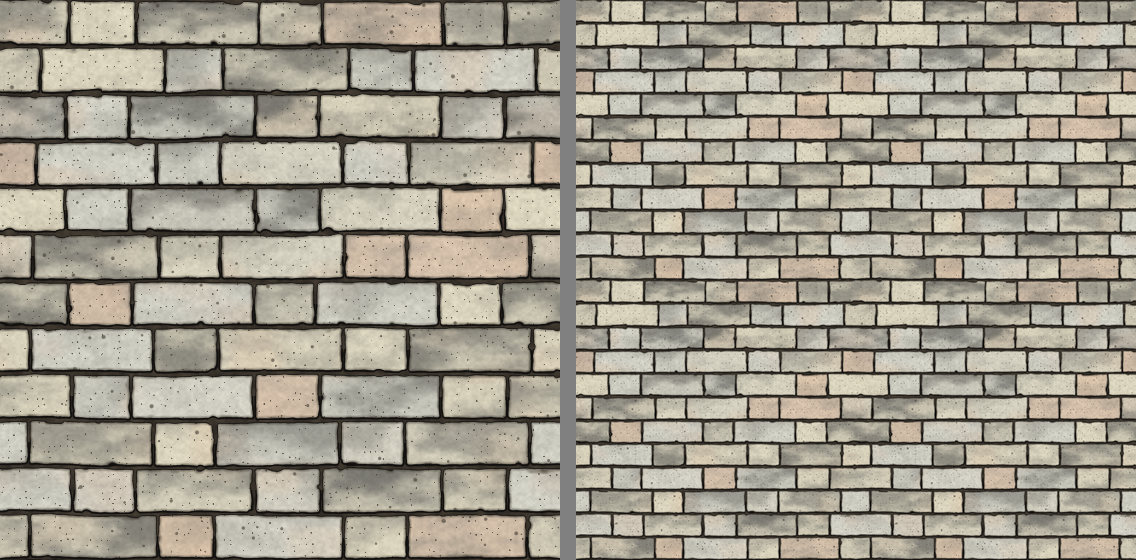
Left: one tile. Right: repeated 2 by 2.
This texture is drawn by a Shadertoy shader. Its source:

```glsl
// Weathered pale brick wall: twelve courses of alternating long and short bricks,
// three pairs per course. Each brick is a rounded box with a noise-worn edge,
// tinted by its own hash, then stained, grained and pitted with wrapping noise.

const float COURSES = 12.0;
const float PAIRS = 3.0;
const float SHORT_SHARE = 0.337;                  // short brick's part of a pair
const vec2 JOINT_HALF = vec2(0.0026, 0.0039);     // half widths of the joints

const vec3 CREAM = vec3(0.86, 0.835, 0.745);
const vec3 PALE = vec3(0.82, 0.815, 0.77);
const vec3 PINK = vec3(0.85, 0.745, 0.645);
const vec3 SOOT = vec3(0.45, 0.445, 0.42);
const vec3 GRIME = vec3(0.25, 0.225, 0.185);
const vec3 MORTAR = vec3(0.30, 0.265, 0.22);
const vec3 SHADOW = vec3(0.065, 0.06, 0.055);

float hash(vec2 p) {
    return fract(sin(dot(p, vec2(127.1, 311.7))) * 43758.5453);
}

// Value noise that wraps after one canvas when freq is whole.
float noise(vec2 uv, vec2 freq) {
    vec2 p = uv * freq;
    vec2 i = floor(p), f = fract(p);
    f = f * f * (3.0 - 2.0 * f);
    vec2 a = mod(i, freq), b = mod(i + 1.0, freq);
    return mix(mix(hash(a), hash(vec2(b.x, a.y)), f.x),
               mix(hash(vec2(a.x, b.y)), hash(b), f.x), f.y);
}

float fbm(vec2 uv, vec2 freq) {
    float sum = 0.0, gain = 0.5;
    for (int i = 0; i < 5; i++) {
        sum += gain * noise(uv, freq);
        freq *= 2.0;
        gain *= 0.5;
    }
    return sum / 0.96875;
}

// Position of the k-th upright joint in a course, in pairs.
float jointAt(float k, float course) {
    float jitter = hash(vec2(mod(k, 2.0 * PAIRS) + 3.0, course + 41.0)) - 0.5;
    return floor(k * 0.5) + SHORT_SHARE * mod(k, 2.0) + 0.035 * jitter;
}

float roundBox(vec2 p, vec2 halfSize, float radius) {
    vec2 q = abs(p) - halfSize + radius;
    return length(max(q, 0.0)) + min(max(q.x, q.y), 0.0) - radius;
}

// Scattered small holes, one candidate per grid cell.
float pits(vec2 uv, float cells, float share) {
    vec2 p = uv * cells, id = mod(floor(p), cells);
    float seed = hash(id + 7.3);
    vec2 centre = 0.25 + 0.5 * vec2(hash(id + 19.1), hash(id + 53.7));
    float radius = mix(0.07, 0.22, hash(id + 31.9));
    float hole = 1.0 - smoothstep(radius * 0.4, radius, length(fract(p) - centre));
    return hole * step(seed, share);
}

vec3 brickColor(vec2 uv, vec2 id, float d, float height) {
    float tone = hash(id + 11.0), soot = hash(id + 23.0);
    vec2 shift = vec2(hash(id + 2.0), hash(id + 5.0));

    vec3 color = mix(PALE, CREAM, smoothstep(0.2, 0.8, tone));
    float blush = noise(uv + shift, vec2(10.0, 14.0));
    color = mix(color, PINK, 0.35 * smoothstep(0.55, 0.9, blush));
    color = mix(color, PINK, 0.75 * step(0.91, hash(id + 37.0)));

    // Cloudy soot, heavier toward the upper edge
    float cloud = fbm(uv + shift, vec2(9.0, 18.0)) + 0.07 * height;
    float stain = smoothstep(0.38, 0.78, cloud) * mix(0.2, 1.0, soot);
    color = mix(color, SOOT, 0.75 * stain + 0.22 * soot * soot);

    // Fine grain, pits and a dirty rim
    float grain = noise(uv, vec2(256.0)) + noise(uv, vec2(128.0)) - 1.0;
    color *= 1.0 + 0.07 * grain;
    float holes = max(pits(uv, 96.0, 0.3), 0.8 * pits(uv + shift, 41.0, 0.08));
    color = mix(color, GRIME, 0.75 * holes);
    float rim = smoothstep(-0.0055, 0.0, d) * mix(0.25, 1.0, noise(uv, vec2(72.0)));
    return mix(color, GRIME, 0.7 * rim);
}

void mainImage(out vec4 fragColor, in vec2 fragCoord) {
    vec2 uv = fragCoord / iResolution.xy;

    // Slightly uneven courses
    vec2 p = uv;
    p.x += 0.003 * (noise(uv, vec2(20.0, 36.0)) - 0.5);
    p.y += 0.006 * (noise(uv + 0.37, vec2(9.0, 12.0)) - 0.5);

    // Find the course and the brick within it
    float level = floor(p.y * COURSES), course = mod(level, COURSES);
    float start = mix(0.85, 0.38, mod(course, 2.0)) + 0.05 * (hash(vec2(course, 9.0)) - 0.5);
    float x = p.x * PAIRS - start;
    float k = 2.0 * floor(x) + step(SHORT_SHARE, fract(x));
    if (x < jointAt(k, course)) k -= 1.0;
    else if (x >= jointAt(k + 1.0, course)) k += 1.0;
    float left = jointAt(k, course), right = jointAt(k + 1.0, course);
    vec2 id = vec2(mod(k, 2.0 * PAIRS), course);

    // Worn outline with occasional chips
    vec2 local = vec2((x - 0.5 * (left + right)) / PAIRS, p.y - (level + 0.5) / COURSES);
    vec2 halfSize = vec2(0.5 * (right - left) / PAIRS, 0.5 / COURSES) - JOINT_HALF;
    halfSize -= 0.0012 * vec2(hash(id + 61.0), hash(id + 67.0));
    float d = roundBox(local, halfSize, 0.004);
    d += 0.0045 * (fbm(uv, vec2(48.0)) - 0.5);
    d += 0.022 * max(noise(uv + 0.21, vec2(44.0)) - 0.76, 0.0);

    // Mortar: shadowed beneath each brick, earthy above the next one
    float earth = smoothstep(0.0, 0.003, d) * step(0.0, local.y);
    earth = max(earth, smoothstep(0.002, 0.005, d));
    vec3 mortar = mix(SHADOW, MORTAR, earth * mix(0.3, 1.1, fbm(uv, vec2(64.0))));

    float height = local.y / halfSize.y;
    float soft = max(0.0008, 0.75 / iResolution.y);
    float cover = 1.0 - smoothstep(-soft, soft, d);
    fragColor = vec4(mix(mortar, brickColor(uv, id, d, height), cover), 1.0);
}
```
